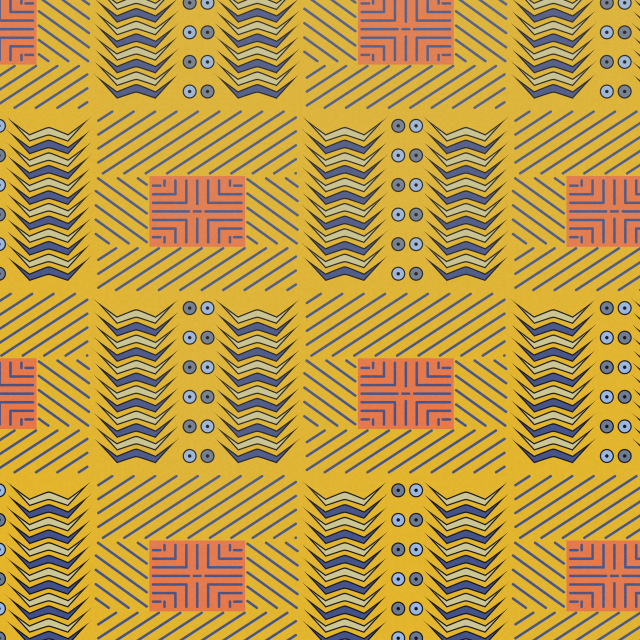
Give the GLSL for this pattern, as a three.js fragment shader.

```glsl
// A checkerboard of two woven-style blocks on ochre: hatched panels around a red
// maze of nested corners, and zigzag columns flanking a double row of ringed dots.
// Each block is drawn with distance functions, then faded by soft noise.
varying vec2 vUv;

const float CANVAS = 768.0;               // design units across the canvas
const vec2 CELL = vec2(250.3, 218.7);     // block size in design units
const vec2 FIRST_CORNER = vec2(112.0, 132.0);
const float LINE = 1.5;                   // half width of hatch lines
const float FAR = 1000.0;

const vec3 OCHRE = vec3(0.895, 0.71, 0.165);
const vec3 BLUE = vec3(0.25, 0.31, 0.54);
const vec3 RED = vec3(0.91, 0.46, 0.28);
const vec3 SAND = vec3(0.80, 0.78, 0.58);
const vec3 SKY = vec3(0.60, 0.72, 0.90);
const vec3 SLATE = vec3(0.41, 0.47, 0.58);
const vec3 INK = vec3(0.05, 0.05, 0.07);
const vec3 DUST = vec3(0.74, 0.70, 0.56);

float hash(vec2 p) {
  return fract(sin(dot(p, vec2(127.1, 311.7))) * 43758.5453);
}

float noise(vec2 p) {
  vec2 i = floor(p), f = fract(p);
  f = f * f * (3.0 - 2.0 * f);
  return mix(mix(hash(i), hash(i + vec2(1.0, 0.0)), f.x),
             mix(hash(i + vec2(0.0, 1.0)), hash(i + 1.0), f.x), f.y);
}

float cover(float d, float soft) {
  return 1.0 - smoothstep(-soft, soft, d);
}

float segment(vec2 p, vec2 a, vec2 b) {
  vec2 ab = b - a;
  float t = clamp(dot(p - a, ab) / max(dot(ab, ab), 0.0001), 0.0, 1.0);
  return length(p - a - ab * t);
}

// Signed vertical gap to the line y = start + slope * x, made perpendicular
float lineGap(vec2 p, float start, float slope) {
  return (p.y - start - slope * p.x) * inversesqrt(1.0 + slope * slope);
}

// Round-ended parallel lines clipped to a box
float hatch(vec2 p, vec2 lo, vec2 hi, float slope, float gap, float shift) {
  float c = shift + gap * floor((p.y - slope * p.x - shift) / gap + 0.5);
  float xa = (lo.y - c) / slope, xb = (hi.y - c) / slope;
  float x0 = max(lo.x, min(xa, xb)), x1 = min(hi.x, max(xa, xb));
  if (x0 > x1) return FAR;
  return segment(p, vec2(x0, slope * x0 + c), vec2(x1, slope * x1 + c));
}

// Nested corners around a broken cross, mirrored in both axes
float maze(vec2 p) {
  const vec2 reach = vec2(53.0, 37.0);
  vec2 q = abs(p);
  float d = min(segment(q, vec2(10.0, 0.0), vec2(reach.x, 0.0)),
                segment(q, vec2(0.0, 9.0), vec2(0.0, reach.y)));
  d = min(d, segment(q, vec2(0.0), vec2(4.0, 0.0)));
  for (int i = 1; i <= 3; i++) {
    vec2 corner = vec2(13.1, 10.3) * float(i);
    float split = i == 3 ? 5.0 : 0.0;
    d = min(d, segment(q, corner + vec2(split, 0.0), vec2(reach.x, corner.y)));
    d = min(d, segment(q, corner, vec2(corner.x, reach.y)));
  }
  return d;
}

vec3 hatchBlock(vec3 color, vec2 p, float soft) {
  float d = hatch(p, vec2(6.0, 2.0), vec2(243.0, 76.0), -0.65, 16.7, 0.0);
  d = min(d, hatch(p, vec2(6.0, 166.0), vec2(243.0, 216.0), -0.65, 16.7, 0.0));
  d = min(d, hatch(p, vec2(3.0, 82.0), vec2(64.0, 160.0), 0.72, 17.2, 9.1));
  d = min(d, hatch(p, vec2(185.0, 82.0), vec2(245.0, 160.0), 0.72, 17.2, 1.5));
  vec2 q = p - vec2(124.7, 121.7);
  vec2 outside = abs(q) - vec2(57.5, 42.5);
  color = mix(color, RED, cover(max(outside.x, outside.y), soft));
  return mix(color, BLUE, cover(min(d, maze(q)) - LINE, soft));
}

// Column of tapered, outlined zigzags centred on x = 0
vec3 zigzags(vec3 color, vec2 p, float soft) {
  const float pitch = 15.2;
  p.x = sqrt(p.x * p.x + 5.0) - 1.2;
  float ridge = min(0.41 * p.x, 25.2 - 0.735 * p.x);
  float row = clamp(floor((p.y - 20.0 - ridge + 2.0) / pitch), 0.0, 11.0);
  p.y -= 20.0 + row * pitch;
  float above = min(-lineGap(p, 0.0, 0.41), -lineGap(p, 25.2, -0.735));
  float below = max(lineGap(p, 10.5, 0.34), lineGap(p, 42.2, -1.1));
  float d = max(above, below);
  color = mix(color, INK, cover(d, soft));
  return mix(color, mod(row, 2.0) < 0.5 ? SAND : BLUE, cover(d + 1.4, soft));
}

vec3 ringedDots(vec3 color, vec2 p, float soft) {
  const vec2 pitch = vec2(21.4, 35.5);
  vec2 id = clamp(floor(p / pitch + 0.5), vec2(0.0), vec2(1.0, 5.0));
  float r = length(p - id * pitch);
  vec3 disc = mod(id.x + id.y, 2.0) < 0.5 ? SLATE : SKY;
  color = mix(color, INK, cover(r - 8.4, soft));
  color = mix(color, disc, cover(r - 7.0, soft));
  return mix(color, INK, cover(r - 2.0, soft));
}

void main() {
  vec2 p = vec2(vUv.x, 1.0 - vUv.y) * CANVAS - FIRST_CORNER;
  float soft = 0.7 * CANVAS * fwidth(vUv.y);
  vec2 cell = floor(p / CELL);
  p -= cell * CELL;

  vec3 color = OCHRE;
  if (mod(cell.x + cell.y, 2.0) < 0.5) {
    color = hatchBlock(color, p, soft);
  } else {
    color = zigzags(color, p - vec2(p.x < 125.0 ? 51.5 : 196.8, 0.0), soft);
    color = ringedDots(color, p - vec2(115.6, 19.0), soft);
  }

  // Soft fading, stronger toward the upper left, and fine grain
  float fade = 0.18 * noise(vUv * 3.0 + 4.0) + 0.1 * smoothstep(0.6, 1.4, vUv.y + 0.5 - 0.5 * vUv.x);
  color = mix(color, DUST, fade) + 0.02 * (noise(vUv * 380.0) - 0.5);
  gl_FragColor = vec4(color, 1.0);
}
```
